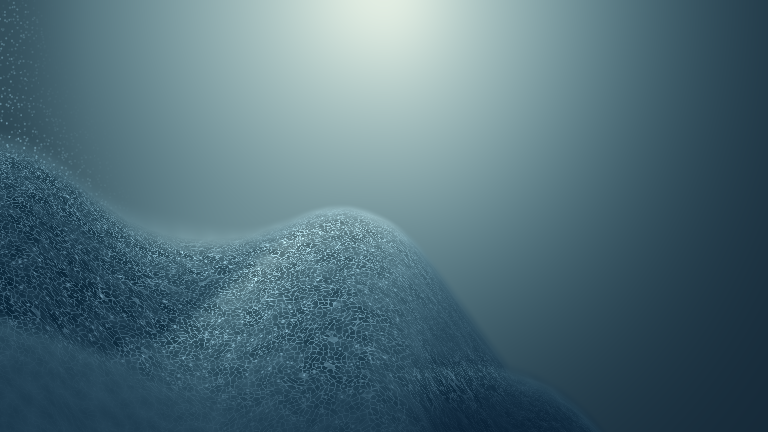
Give the GLSL for this background, as a Shadertoy shader.

```glsl
// Misty rolling hills woven from a fine glinting mesh beneath a soft overhead glow
#define DARK vec3(0.075, 0.150, 0.210)
#define BODY vec3(0.365, 0.555, 0.605)
#define LIGHT vec3(0.87, 0.92, 0.88)
#define SURFACE_TINT vec3(-0.012, 0.008, 0.026)
#define GLOW_CENTER vec2(0.89, 1.03)
#define MESH_DENSITY 72.0
#define MESH_GAIN 0.30
#define GLINT_GAIN 0.50
#define MOTTLE_GAIN 0.13
#define DUST_DENSITY 130.0

vec2 hash2(vec2 p) {
    return fract(sin(vec2(dot(p, vec2(127.1, 311.7)), dot(p, vec2(269.5, 183.3)))) * 43758.5453);
}

float bell(float x, float center, float width) {
    float t = (x - center) / width;
    return exp(-t * t);
}

// Smooth ramp from shadow to glow
vec3 tone(float v) {
    v = clamp(v, 0.0, 1.05);
    return mix(mix(DARK, BODY, v), mix(BODY, LIGHT, v), v);
}

// Skyline of the main surface: left shoulder, saddle, hump, steep fall
float ridgeHeight(float x) {
    float shoulder = 0.25 / (1.0 + exp((x - 0.2) / 0.075));
    float fall = 1.32 * 0.03 * log(1.0 + exp((x - 0.955) / 0.03));
    return 0.44 + shoulder + 0.08 * bell(x, 0.79, 0.17) - fall;
}

// Small hill at the lower right
float hillHeight(float x) {
    float t = x - 1.09;
    float t2 = t * t;
    return 0.153 - (t > 0.0 ? 1.3 * t2 + 4.0 * t2 * t2 : 0.5 * t2);
}

// Nearest distance, second nearest distance, random value of the cell
vec3 cells(vec2 p) {
    vec2 base = floor(p);
    vec3 result = vec3(8.0, 8.0, 0.0);
    for (int j = -1; j <= 1; j++)
    for (int i = -1; i <= 1; i++) {
        vec2 id = base + vec2(i, j);
        vec2 seed = hash2(id);
        float d = length(id + seed - p);
        if (d < result.x) result = vec3(d, result.x, fract(seed.x * 17.0 + seed.y * 31.0));
        else result.y = min(result.y, d);
    }
    return result;
}

float background(vec2 p) {
    vec2 d = p - GLOW_CENTER;
    d /= vec2(d.x < 0.0 ? 0.78 : 0.62, 0.78);
    float r2 = dot(d, d);
    return 0.88 * exp(-r2) + 0.14 * exp(-r2 * 14.0);
}

// Broad light and shade over the folds
float surfaceShade(vec2 p, float depth, float hillDepth) {
    float fold = 0.2 + 0.3 * smoothstep(0.3, 0.8, p.x) + 0.04 * smoothstep(0.25, 0.0, p.x);
    float front = 0.13 + smoothstep(0.2, 0.7, p.x)
                * (0.02 + 0.55 * exp(-max(fold - p.y, 0.0) / 0.19));
    front -= 0.10 * smoothstep(0.88, 1.08, p.x);
    float back = 0.11 + exp(-max(depth, 0.0) / 0.11) * (0.28 + 0.24 * smoothstep(0.15, 0.5, p.x));
    float v = mix(back, front, smoothstep(-0.05, 0.035, fold - p.y));
    float onHill = smoothstep(0.85, 1.05, p.x) * smoothstep(-0.01, 0.015, hillDepth);
    v += onHill * (0.13 * exp(-max(hillDepth, 0.0) / 0.035) - 0.02);
    return v - 0.07 * smoothstep(0.2, 0.0, p.y);
}

void mainImage(out vec4 fragColor, in vec2 fragCoord) {
    vec2 p = fragCoord / iResolution.y;
    float pixel = 1.0 / iResolution.y;
    float hill = hillHeight(p.x);
    float depth = max(ridgeHeight(p.x), hill) - p.y;

    // Sky with mist along the saddle and shade at the far left
    float sky = background(p);
    sky += 0.10 * bell(p.x, 0.45, 0.22) * exp(-abs(depth) / 0.10);
    sky = mix(sky, 0.23, 0.55 * smoothstep(0.22, 0.0, p.x));
    vec3 color = tone(sky);

    // Mesh flattened by perspective toward the skyline
    vec2 meshPos = vec2(p.x + 0.12 * p.y, 1.6 * sqrt(max(depth, 0.0) + 0.015)) * MESH_DENSITY;
    meshPos += 0.9 * sin(meshPos.yx * 0.31) + 0.4 * sin(meshPos.yx * 0.83);
    vec3 mesh = cells(meshPos);
    vec3 patches = cells(meshPos * 0.37);
    float lineWidth = 0.10 + 0.8 * MESH_DENSITY * pixel;
    float line = 1.0 - smoothstep(0.0, lineWidth, mesh.y - mesh.x);
    float glint = smoothstep(0.36, 0.05, mesh.x) * step(0.84, mesh.z);
    float mottle = patches.x - 0.45;

    // Depth of field: crisp in the middle, soft at bottom and right
    float focus = 0.22 + 0.78 * smoothstep(0.08, 0.3, p.y + 0.12 * p.x) * smoothstep(1.06, 0.75, p.x);
    focus = max(focus, 0.75 * bell(p.x, 1.04, 0.16) * bell(p.y, 0.12, 0.07));
    focus *= smoothstep(-0.005, 0.05, depth);

    // Blurred swell nearest the viewer, lower left
    float swellDepth = 0.26 - 0.28 * p.x - 0.28 * p.x * p.x - p.y;
    float swell = smoothstep(-0.025, 0.03, swellDepth) * smoothstep(0.6, 0.3, p.x);
    float shade = surfaceShade(p, depth, hill - p.y);
    shade = mix(shade, 0.09 + 0.13 * exp(-max(swellDepth, 0.0) / 0.09), swell);
    focus *= 1.0 - 0.75 * swell;

    // Surface with threads, glints and soft dimples
    vec3 surface = tone(shade) + SURFACE_TINT;
    float threads = MESH_GAIN * (line - 0.42) * (0.55 + 0.9 * patches.z);
    float detail = (threads + GLINT_GAIN * glint * mesh.z) * focus + MOTTLE_GAIN * mottle * (0.4 + 0.6 * focus);
    surface += detail * (0.45 + shade) * vec3(0.87, 0.97, 1.0);
    surface += 0.07 * bell(depth, 0.0, 0.015) * bell(p.x, 0.8, 0.13);

    // Skyline softness varies with distance from focus
    float softness = 0.008 + 0.045 * bell(p.x, 0.38, 0.18) + 0.028 * smoothstep(0.3, 0.0, p.x)
                   + 0.014 * smoothstep(0.9, 1.1, p.x) + pixel;
    color = mix(color, surface, smoothstep(-softness, softness, depth));

    // Dust drifting off the left shoulder
    vec3 dust = cells(p * DUST_DENSITY);
    float dustZone = exp(-abs(depth) / 0.07) * smoothstep(0.34, 0.05, p.x)
                   + 0.8 * smoothstep(0.13, 0.0, p.x) * smoothstep(0.03, -0.03, depth);
    float speck = smoothstep(0.5, 0.05, dust.x) * smoothstep(0.5, 1.0, dust.z);
    color += 0.24 * (speck - 0.12) * dustZone * vec3(0.8, 0.95, 1.0);
    fragColor = vec4(clamp(color, 0.0, 1.0), 1.0);
}
```
